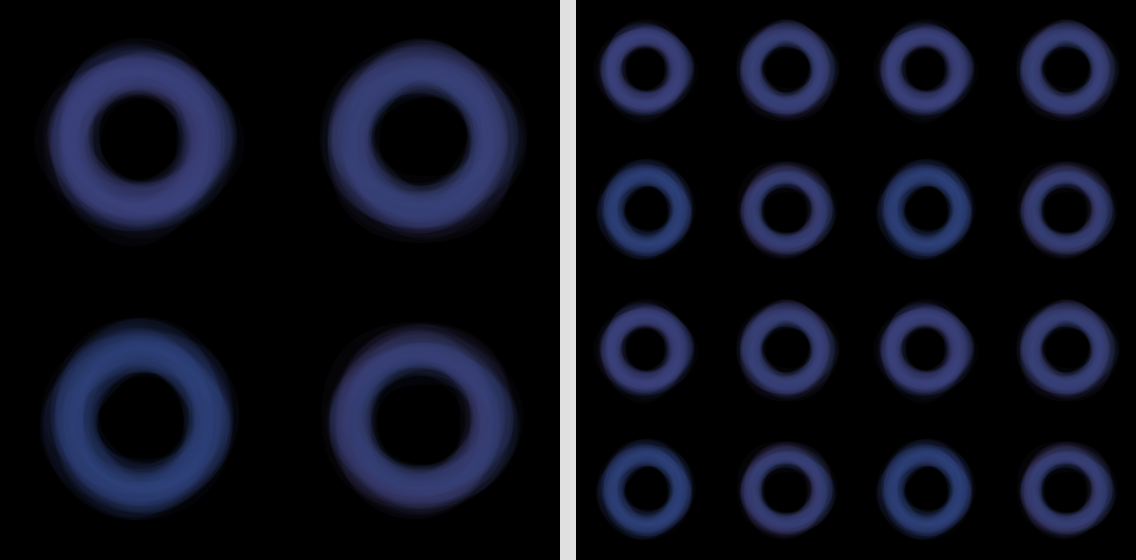
Left: one tile. Right: repeated 2 by 2.
A Shadertoy shader for this background:

```glsl
// Three integer-hashed values in 0..1 (PCG style)
vec3 hash3(uvec3 v) {
    v = v * 1664525u + 10139u;
    v.x += v.y * v.z; v.y += v.z * v.x; v.z += v.x * v.y;
    v ^= v >> 16u;
    v.x += v.y * v.z; v.y += v.z * v.x; v.z += v.x * v.y;
    return vec3(v & 65535u) / 65535.0;
}

// Signed distance to a stroked, slightly squared ellipse
float ringDistance(vec2 p, vec2 radii, float width, float squareness) {
    float angle = atan(p.y, p.x + 1e-6);
    float r = length(p / radii) - 1.0 - squareness * cos(4.0 * angle);
    return abs(r) * 0.5 * (radii.x + radii.y) - 0.5 * width;
}

void mainImage(out vec4 fragColor, in vec2 fragCoord) {
    // Two by two cells, each holding one bundle of rings
    vec2 grid = 2.0 * fragCoord / iResolution.xy;
    vec2 cell = floor(grid);
    vec2 p = fract(grid) - 0.5;
    float edge = 2.0 / min(iResolution.x, iResolution.y);
    float warmth = mix(0.35, 1.0, max(cell.x, cell.y));

    vec3 color = vec3(0.0);
    for (uint i = 0u; i < 36u; i++) {
        uvec3 seed = uvec3(uvec2(cell) + 3u, i * 3u + 7u);
        vec3 shape = hash3(seed);
        vec3 place = hash3(seed + uvec3(11u, 5u, 1u));
        vec3 tone = hash3(seed + uvec3(23u, 17u, 2u));

        // Loose ellipses of uneven width around the cell centre
        vec2 center = (place.xy - 0.5) * 0.055;
        vec2 radii = 0.248 + (shape.xy - 0.5) * 0.07;
        float width = mix(0.012, 0.145, sqrt(shape.z));
        float d = ringDistance(p - center, radii, width, (place.z - 0.5) * 0.08);

        // Indigo, violet and teal veils
        vec3 veil = mix(vec3(0.15, 0.34, 0.50), vec3(0.22, 0.30, 0.66), tone.x);
        veil = mix(veil, vec3(0.36, 0.28, 0.54), warmth * tone.y);
        veil *= mix(0.65, 1.15, tone.z);
        color = mix(color, veil, 0.07 * smoothstep(edge, -edge, d));
    }
    fragColor = vec4(color, 1.0);
}
```
